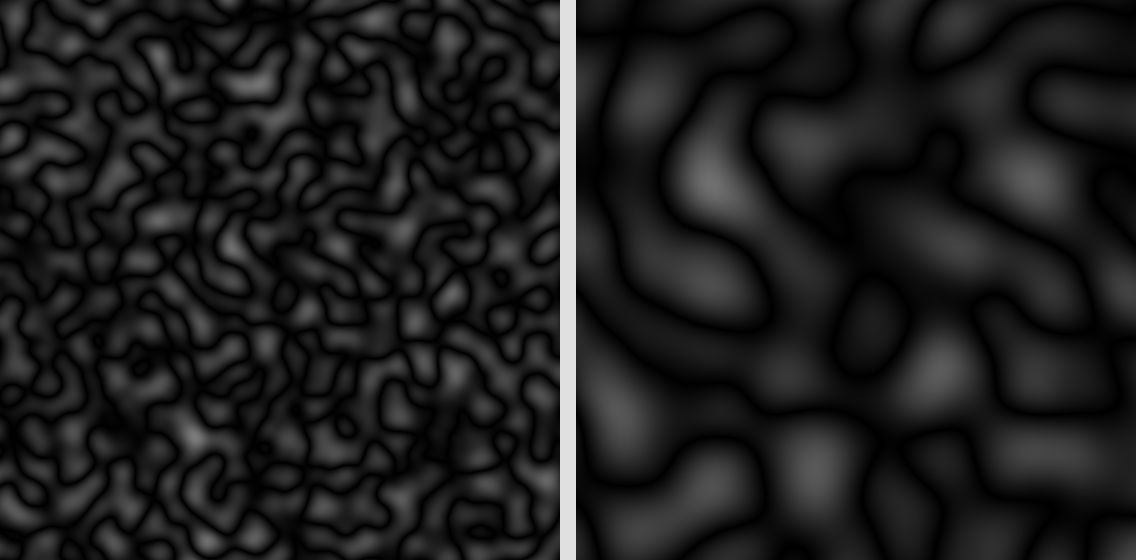
Left: the whole. Right: its middle third, enlarged.
Give the GLSL for this texture, as a three.js fragment shader.

```glsl
// Dark labyrinth of soft grey blobs parted by thin black creases.
// Two gradient-noise layers, turned against each other, are summed;
// the absolute value folds the sum so its zero contours become the creases.

#define CELLS 15.8       // noise cells across the canvas
#define FINE_RATIO 1.06  // cell density of the second layer
#define TURN 0.65        // angle of the second layer, radians
#define GAIN 0.465       // brightness of the folded noise
#define SEED 17.0        // shifts the random pattern

varying vec2 vUv;

const float TAU = 6.2831853;

float hash(vec2 p) {
  return fract(sin(dot(p, vec2(127.1, 311.7))) * 43758.5453);
}

// Unit gradient at a lattice corner, projected on the offset to the point.
float cornerSlope(vec2 corner, vec2 offset) {
  float angle = TAU * hash(corner);
  return dot(vec2(cos(angle), sin(angle)), offset);
}

// Gradient noise with quintic fade, centred on zero.
float gradientNoise(vec2 p) {
  vec2 cell = floor(p);
  vec2 f = fract(p);
  vec2 fade = f * f * f * (f * (f * 6.0 - 15.0) + 10.0);
  vec2 right = vec2(1.0, 0.0);
  vec2 up = vec2(0.0, 1.0);
  float bottom = mix(cornerSlope(cell, f),
                     cornerSlope(cell + right, f - right), fade.x);
  float top = mix(cornerSlope(cell + up, f - up),
                  cornerSlope(cell + 1.0, f - 1.0), fade.x);
  return mix(bottom, top, fade.y);
}

mat2 rotation(float angle) {
  float c = cos(angle);
  float s = sin(angle);
  return mat2(c, s, -s, c);
}

void main() {
  vec2 p = vUv * CELLS;

  // Turning the second layer hides the lattice of the first.
  float field = gradientNoise(p + SEED)
              + gradientNoise(rotation(TURN) * p * FINE_RATIO + SEED * 3.7);

  // Fold at zero: creases stay black, both signs turn into grey blobs.
  float grey = GAIN * abs(field);
  gl_FragColor = vec4(vec3(grey), 1.0);
}
```
